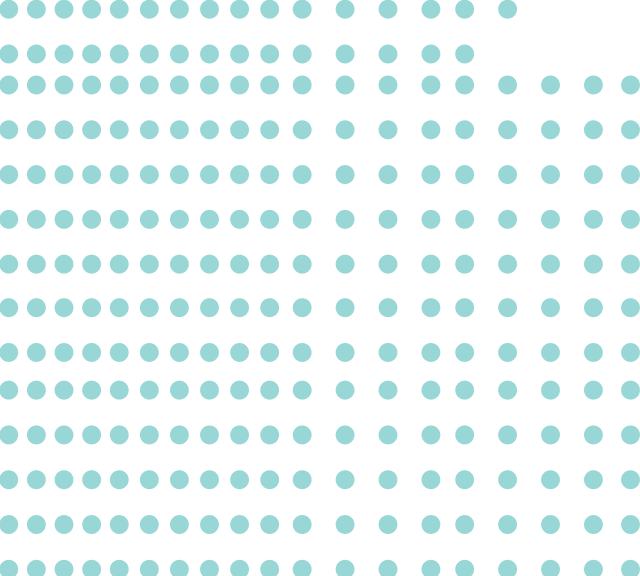
Write a WebGL 1 fragment shader that draws this pattern.

```glsl
precision highp float;
// Flat teal dots on white, on a grid of 19 columns by 14 rows with uneven gaps.
// Each pixel finds its nearest column and row, then draws that one dot;
// the last few dots of the two top rows are left out.

#define DESIGN_SIZE vec2(768.0, 688.0)
#define COLUMNS 19
#define ROWS 14
#define DOT_RADIUS 11.3
#define FIRST_DOT vec2(10.5, 11.0)
#define ROW_STEP 53.5
#define WIDE_STEP 51.5
#define DOT_COLOR vec3(0.600, 0.843, 0.840)
#define PAPER_COLOR vec3(1.0)

uniform vec2 u_resolution;

// Columns come in groups: tight, medium, then two wide runs.
float columnCenter(float i) {
  float tight = 33.15 * min(i, 4.0);
  float medium = 36.1 * clamp(i - 4.0, 0.0, 5.0);
  float wide = WIDE_STEP * (clamp(i - 10.0, 0.0, 3.0) + clamp(i - 14.0, 0.0, 3.0));
  float joins = 39.0 * step(9.5, i) + 40.5 * step(13.5, i) + 44.5 * step(17.5, i);
  return FIRST_DOT.x + tight + medium + wide + joins;
}

// Rows are even, except for three shortened gaps.
float rowCenter(float j) {
  float shortened = 16.5 * step(1.5, j) + 1.5 * step(6.5, j) + 8.5 * step(8.5, j);
  return FIRST_DOT.y + ROW_STEP * j - shortened;
}

void main() {
  // Design units, measured from the top left
  vec2 uv = gl_FragCoord.xy / u_resolution;
  vec2 p = vec2(uv.x, 1.0 - uv.y) * DESIGN_SIZE;
  float pixel = DESIGN_SIZE.x / u_resolution.x;

  // Nearest column and row
  vec2 offset = vec2(1e4);
  vec2 cell = vec2(0.0);
  for (int i = 0; i < COLUMNS; i++) {
    float d = abs(p.x - columnCenter(float(i)));
    if (d < offset.x) { offset.x = d; cell.x = float(i); }
  }
  for (int j = 0; j < ROWS; j++) {
    float d = abs(p.y - rowCenter(float(j)));
    if (d < offset.y) { offset.y = d; cell.y = float(j); }
  }

  // Stepped gap in the top right corner
  float missing = step(cell.y, 1.5) * step(15.5, cell.x + cell.y);

  // Dot with a one pixel soft edge
  float edge = length(offset) - DOT_RADIUS;
  float coverage = clamp(0.5 - edge / pixel, 0.0, 1.0) * (1.0 - missing);
  gl_FragColor = vec4(mix(PAPER_COLOR, DOT_COLOR, coverage), 1.0);
}
```
